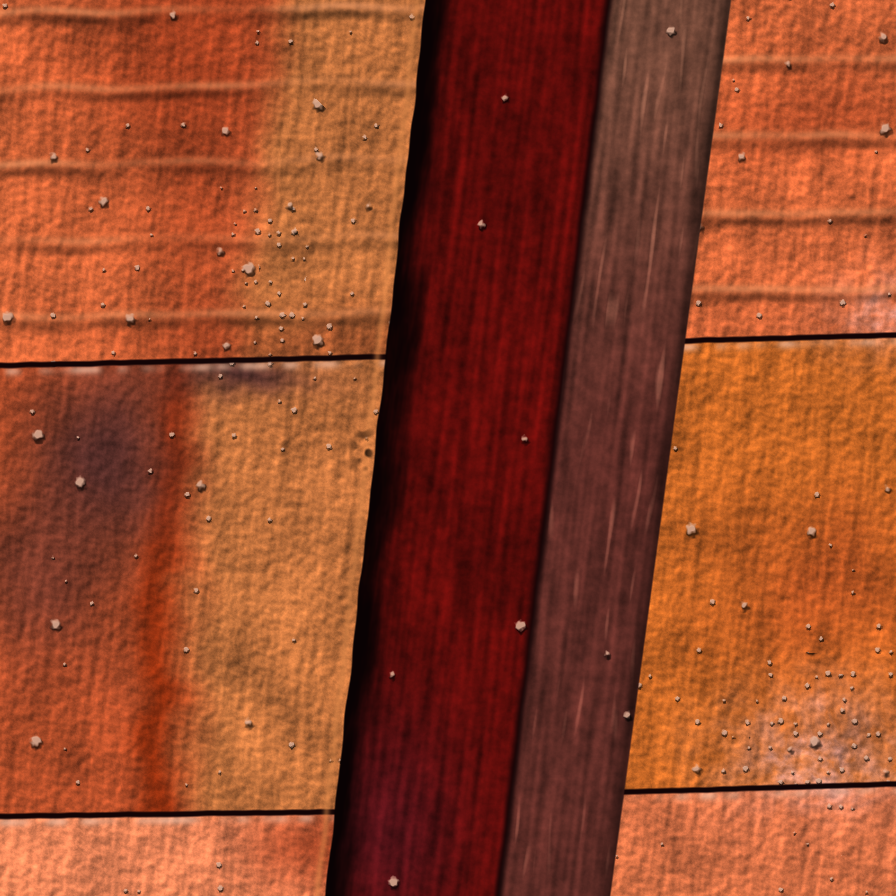
A Shadertoy shader for this texture:

```glsl
// Weathered timber: a dark red beam and its brown side face lean across orange planks.
// Slanted edges divide the faces and soft dabs stain the planks; stretched gradient
// noise makes the grain, pores, ridges and flaking paint.

const vec3 ORANGE = vec3(0.80, 0.39, 0.22);
const vec3 RUST = vec3(0.58, 0.22, 0.11);
const vec3 AMBER = vec3(0.77, 0.40, 0.15);
const vec3 TAN = vec3(0.75, 0.46, 0.25);
const vec3 PALE = vec3(0.94, 0.73, 0.62);
const vec3 SOOT = vec3(0.27, 0.15, 0.15);
const vec3 BEAM = vec3(0.35, 0.045, 0.035);
const vec3 SIDE = vec3(0.36, 0.17, 0.145);
const vec3 GAP = vec3(0.07, 0.015, 0.02);
const float RIDGE_STEP = 0.085;
const float PORE_DEPTH = 0.25;
const float GRAIN_DEPTH = 0.42;

vec2 hash2(vec2 p) {
    vec3 q = fract(p.xyx * vec3(0.1031, 0.1030, 0.0973));
    q += dot(q, q.yzx + 33.33);
    return fract((q.xx + q.yz) * q.zy);
}

float corner(vec2 cell, vec2 f, vec2 o) {
    float a = 6.2832 * hash2(cell + o).x;
    return dot(vec2(cos(a), sin(a)), f - o);
}

float gnoise(vec2 p) {
    vec2 i = floor(p), f = p - i, u = f * f * (3.0 - 2.0 * f);
    return mix(mix(corner(i, f, vec2(0)), corner(i, f, vec2(1, 0)), u.x),
               mix(corner(i, f, vec2(0, 1)), corner(i, f, vec2(1)), u.x), u.y);
}

float fbm(vec2 p) {
    float sum = 0.0, amp = 1.0;
    for (int i = 0; i < 4; i++) {
        sum += amp * gnoise(p);
        p = p * 2.03 + 17.3;
        amp *= 0.55;
    }
    return sum;
}

float bump(float d, float r) { return exp(-d * d / (r * r)); }

float dab(vec2 p, float x, float y, float rx, float ry) {
    return bump(p.x - x, rx) * bump(p.y - y, ry);
}

// Dark joint with a lit lip below; d is the height above it
vec3 joint(vec3 c, float d, float wear) {
    c = mix(c, PALE, 0.65 * bump(d + 0.007, 0.005) * smoothstep(-0.3, 0.4, wear));
    return mix(c, GAP, 1.0 - smoothstep(0.0015, 0.0045, abs(d + 0.001 * wear)));
}

// Shadowed paint flakes, at most one to a cell
vec3 flakes(vec3 c, vec2 p, float cells, float density) {
    vec2 g = p * cells, rnd = hash2(floor(g) + 5.0);
    vec2 d = fract(g) - 0.3 - 0.4 * rnd;
    float r = 0.08 + 0.16 * rnd.y, rough = 0.12 * gnoise(g * 6.0);
    float on = step(hash2(floor(g) + 41.0).x, density);
    c *= 1.0 - 0.65 * on * (1.0 - smoothstep(r - 0.06, r + 0.1, length(d + vec2(-0.05, 0.13)) + rough));
    return mix(c, PALE, 0.8 * on * (1.0 - smoothstep(r - 0.1, r + 0.06, length(d) + rough)));
}

vec3 stack(vec3 low, vec3 mid, vec3 top, float lower, float upper) {
    return mix(low, mix(mid, top, smoothstep(-0.002, 0.002, upper)), smoothstep(-0.002, 0.002, lower));
}

vec3 leftPlanks(vec2 w, float lower, float upper) {
    vec3 top = mix(ORANGE, RUST, 0.75 * dab(w, 0.22, 0.94, 0.17, 0.16));
    top = mix(top, RUST, 0.5 * bump(w.x - 0.22, 0.06));
    top = mix(top, TAN * 0.93, 0.85 * smoothstep(0.27, 0.33, w.x + 0.12 * (0.85 - w.y)));
    top = mix(top, RUST, 0.35 * dab(w, 0.36, 0.62, 0.3, 0.035));
    // Soot, a red run and a tan right half
    vec3 mid = mix(mix(ORANGE, RUST, 0.55), TAN, 0.85 * smoothstep(0.17, 0.25, w.x));
    mid = mix(mid, vec3(0.54, 0.17, 0.05), 0.9 * bump(w.x - 0.172 - 0.03 * w.y, 0.024));
    mid = mix(mid, SOOT, 0.85 * dab(w, 0.115, 0.49, 0.075, 0.11));
    mid = mix(mid, SOOT, 0.5 * dab(w, 0.04, 0.36, 0.08, 0.1));
    mid = mix(mid, SOOT, 0.9 * dab(w, 0.27, 0.578, 0.085, 0.023));
    vec3 low = mix(ORANGE * 1.06, PALE, 0.25);
    low = mix(low, RUST, 0.8 * dab(w, 0.37, 0.06, 0.08, 0.06));
    return stack(low, mid, top, lower, upper);
}

vec3 rightPlanks(vec2 w, float lower, float upper) {
    vec3 top = mix(ORANGE, RUST, 0.5 * dab(w, 0.92, 0.87, 0.16, 0.05));
    vec3 mid = mix(AMBER, RUST, 0.5 * dab(w, 0.92, 0.34, 0.12, 0.1));
    vec3 c = stack(mix(ORANGE, PALE, 0.12), mid, top, lower, upper);
    float bloom = dab(w, 0.91, 0.16, 0.1, 0.06) + 0.8 * dab(w, 0.99, 0.65, 0.06, 0.05);
    return mix(c, vec3(0.86, 0.60, 0.54), clamp(bloom * (0.65 + 0.8 * fbm(w * 35.0)), 0.0, 0.85));
}

vec3 planks(vec2 p, vec2 q, float left) {
    bool isLeft = p.x < 0.55;
    vec2 w = p + 0.025 * vec2(fbm(p * 9.0), fbm(p * 9.0 + 31.0));
    float upper = p.y - (isLeft ? 0.592 + 0.023 * p.x : 0.599 + 0.027 * p.x);
    float lower = p.y - (isLeft ? 0.089 + 0.013 * p.x : 0.095 + 0.03 * p.x);
    vec3 c = isLeft ? leftPlanks(w, lower, upper) : rightPlanks(w, lower, upper);
    // Mottling, leaning grain and embossed pores
    float pores = fbm(p * 95.0) - fbm(p * 95.0 + vec2(-0.25, 0.4));
    c *= 1.0 + 0.22 * fbm(p * 14.0) + 0.26 * gnoise(q * vec2(130, 9)) + PORE_DEPTH * pores;
    // Saw ridges across the top planks
    float y = 1.0 - p.y + 0.015 * p.x + 0.006 * gnoise(p * vec2(12, 5)) + (isLeft ? -0.014 : 0.005);
    float r = (fract(y / RIDGE_STEP + 0.5) - 0.5) * RIDGE_STEP;
    float worn = smoothstep(0.0, 0.02, upper) * clamp(0.6 + gnoise(p * vec2(9, 25)), 0.0, 1.0);
    c = mix(c, vec3(0.93, 0.60, 0.40), 0.6 * worn * bump(r, 0.005));
    c *= 1.0 - 0.4 * worn * bump(r - 0.01, 0.006);
    float crowd = 0.5 * dab(p, 0.31, 0.71, 0.05, 0.09) + 0.4 * dab(p, 0.9, 0.18, 0.12, 0.07);
    c = flakes(flakes(c, p, 75.0, 0.02 + crowd), p + 0.37, 38.0, 0.02 + 0.3 * crowd);
    float wear = gnoise(p * vec2(45, 8));
    c = joint(joint(c, upper, wear), lower, wear);
    // Lit lip and splintered notch at the beam
    c = mix(c, TAN * 1.2, 0.45 * bump(p.x - left + 0.009, 0.004));
    return c * (1.0 - 0.8 * dab(p, 0.406, 0.495, 0.012, 0.025) * smoothstep(-0.1, 0.3, gnoise(p * 90.0)));
}

void mainImage(out vec4 fragColor, in vec2 fragCoord) {
    vec2 p = fragCoord / iResolution.xy, q = vec2(p.x - 0.12 * p.y, p.y);
    float aa = 1.2 / iResolution.y, wobble = 0.003 * gnoise(vec2(p.y * 22.0, 3));
    float left = p.x - 0.363 - 0.112 * p.y - wobble;
    float split = p.x - 0.556 - 0.124 * p.y - 0.5 * wobble;
    float right = p.x - 0.681 - 0.135 * p.y;
    // Red front and brown side of the beam
    float grain = gnoise(q * vec2(150, 7)) + 0.7 * gnoise(q * vec2(75, 16) + 9.0), speckle = fbm(p * 80.0);
    vec3 red = mix(BEAM, vec3(0.33, 0.08, 0.11), 0.75 * dab(p, 0.43, 0.07, 0.08, 0.13));
    red *= 1.0 + GRAIN_DEPTH * grain + 0.25 * speckle + 0.15 * fbm(p * 8.0);
    red = mix(GAP * 0.5, red, smoothstep(0.004, 0.05, left + 0.015 * fbm(q * vec2(40, 9))));
    vec3 brown = mix(SIDE, vec3(0.43, 0.27, 0.21), smoothstep(0.45, 1.0, p.y));
    brown *= 1.0 + 0.9 * GRAIN_DEPTH * grain + 0.2 * speckle;
    brown += vec3(0.20, 0.14, 0.11) * smoothstep(0.25, 0.6, gnoise(q * vec2(110, 13) + 4.0));
    brown *= 1.0 - 0.45 * bump(right, 0.012);
    vec3 beam = mix(red, brown, smoothstep(-aa, aa, split));
    beam = flakes(mix(beam, GAP, 0.85 * bump(split, 0.005)), p, 42.0, 0.012);
    float inBeam = smoothstep(-aa, aa, left) * smoothstep(-aa, aa, -right);
    fragColor = vec4(clamp(mix(planks(p, q, p.x - left), beam, inBeam), 0.0, 1.0), 1.0);
}
```
